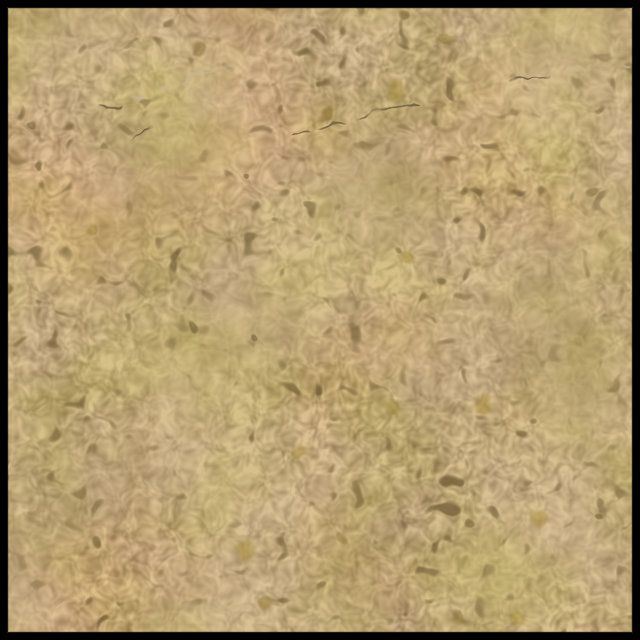
This texture is drawn by a Shadertoy shader. Its source:

```glsl
const vec3 DARK_EARTH = vec3(0.56, 0.47, 0.30);
const vec3 LIGHT_SAND = vec3(0.83, 0.74, 0.54);
const vec3 PIT_COLOR = vec3(0.44, 0.36, 0.21);
const vec3 PEBBLE_COLOR = vec3(0.66, 0.56, 0.27);
const vec3 CRACK_COLOR = vec3(0.36, 0.30, 0.22);
const vec3 VEIN_COLOR = vec3(0.79, 0.72, 0.57);
const vec3 OLIVE_SHIFT = vec3(-0.015, 0.0, -0.05);
const vec3 ROSY_SHIFT = vec3(0.03, -0.01, -0.01);
const float BORDER = 0.0125;
const float MEAN_TONE = 0.70;
const float BROAD_SCALE = 4.0;
const float BLOTCH_SCALE = 17.0;
const float GRAIN_SCALE = 52.0;
const float FINE_SCALE = 115.0;
const float PIT_SCALE = 42.0;
const float PEBBLE_SCALE = 9.0;
const float CRACK_WIDTH = 0.0016;
const float VEIN_WIDTH = 0.0035;

// Each line runs from xy to zw; the first DARK_LINES are cracks, the rest veins
const int LINES = 7;
const int DARK_LINES = 5;
const vec4 FISSURES[LINES] = vec4[LINES](
    vec4(0.16, 0.83, 0.20, 0.84),
    vec4(0.19, 0.78, 0.24, 0.795),
    vec4(0.46, 0.79, 0.65, 0.84),
    vec4(0.80, 0.87, 0.855, 0.885),
    vec4(0.70, 0.09, 0.76, 0.06),
    vec4(0.20, 0.84, 0.39, 0.91),
    vec4(0.86, 0.885, 0.98, 0.89));

vec2 hash2(vec2 cell) {
    uvec2 q = uvec2(ivec2(cell) + 4096) * uvec2(1597u, 3812u);
    uint n = (q.x ^ q.y) * 747796405u + q.x;
    n = (n ^ (n >> 15)) * 277803737u;
    n ^= n >> 13;
    uint m = n * 1664525u + 1013904u;
    m ^= m >> 16;
    return vec2(n & 65535u, m & 65535u) / 65535.0;
}

float cornerSlope(vec2 cell, vec2 offset) {
    float angle = 6.28318 * hash2(cell).x;
    return dot(vec2(cos(angle), sin(angle)), offset);
}

float gradientNoise(vec2 p) {
    vec2 i = floor(p), f = p - i;
    vec2 u = f * f * f * (f * (f * 6.0 - 15.0) + 10.0);
    vec2 e = vec2(1.0, 0.0);
    float low = mix(cornerSlope(i, f), cornerSlope(i + e, f - e), u.x);
    float high = mix(cornerSlope(i + e.yx, f - e.yx), cornerSlope(i + 1.0, f - 1.0), u.x);
    return mix(low, high, u.y);
}

float fbm(vec2 p) {
    float sum = 0.0, gain = 1.0;
    for (int k = 0; k < 3; k++) {
        sum += gain * gradientNoise(p);
        p = mat2(1.6, 1.2, -1.2, 1.6) * p + 17.3;
        gain *= 0.5;
    }
    return sum;
}

float segmentDistance(vec2 p, vec2 a, vec2 b) {
    vec2 pa = p - a, ba = b - a;
    return length(pa - ba * clamp(dot(pa, ba) / dot(ba, ba), 0.0, 1.0));
}

// Scattered pebbles: x is coverage, y is a random tint
vec2 pebbles(vec2 p) {
    vec2 result = vec2(0.0), cell = floor(p);
    for (int k = 0; k < 9; k++) {
        vec2 c = cell + vec2(k % 3 - 1, k / 3 - 1);
        vec2 center = c + 0.2 + 0.6 * hash2(c + 71.0);
        vec2 trait = hash2(c + 233.0);
        float radius = mix(0.05, 0.14, trait.y);
        float cover = step(0.70, trait.x) * (1.0 - smoothstep(0.6, 1.2, length(p - center) / radius));
        if (cover > result.x) result = vec2(cover, trait.y);
    }
    return result;
}

vec3 stone(vec2 uv, float pixel) {
    vec2 warp = vec2(gradientNoise(uv * 30.0), gradientNoise(uv * 30.0 + 51.0));
    vec2 p = uv + 0.012 * warp;

    // Layered tone, rough in some regions and smooth in others
    float broad = fbm(uv * BROAD_SCALE + 5.0);
    float rough = clamp(0.85 + 0.9 * gradientNoise(uv * 5.0 + 31.0) - 0.25 * (uv.y - 0.5), 0.45, 1.3);
    float grain = 0.48 * gradientNoise(p * GRAIN_SCALE) + 0.42 * gradientNoise(p * FINE_SCALE + 9.0);
    float tone = MEAN_TONE + 0.22 * broad + 0.24 * fbm(p * BLOTCH_SCALE) + rough * grain;
    vec3 color = mix(DARK_EARTH, LIGHT_SAND, clamp(tone, 0.0, 1.05));

    // Drifting hue
    color += OLIVE_SHIFT * clamp(1.6 * fbm(uv * 6.0 + 83.0), -0.6, 1.0);
    color += ROSY_SHIFT * smoothstep(0.0, 0.5, gradientNoise(uv * 3.5 + 12.0));

    // Small dark pits in clusters
    float pit = gradientNoise(p * PIT_SCALE + 40.0) + 0.35 * gradientNoise(uv * 11.0 + 60.0);
    color = mix(color, PIT_COLOR, 0.65 * rough * smoothstep(0.28, 0.58, pit));

    // Sparse ochre and brown pebbles
    vec2 pebble = pebbles(p * PEBBLE_SCALE);
    vec3 pebbleColor = mix(PIT_COLOR, PEBBLE_COLOR, smoothstep(0.2, 0.8, pebble.y));
    color = mix(color, pebbleColor + 0.08 * grain, 0.6 * pebble.x);

    // Broken cracks and pale veins
    vec2 bent = uv + 0.014 * vec2(fbm(uv * 24.0 + 3.0), fbm(uv * 24.0 + 77.0));
    float broken = smoothstep(-0.25, 0.2, gradientNoise(uv * 38.0 + 19.0));
    for (int k = 0; k < LINES; k++) {
        bool isCrack = k < DARK_LINES;
        float width = isCrack ? CRACK_WIDTH : VEIN_WIDTH;
        float d = segmentDistance(bent, FISSURES[k].xy, FISSURES[k].zw);
        float line = 1.0 - smoothstep(0.3 * width, width + pixel, d);
        color = mix(color, isCrack ? CRACK_COLOR : VEIN_COLOR, 0.7 * line * broken);
    }
    return color;
}

void mainImage(out vec4 fragColor, in vec2 fragCoord) {
    vec2 uv = fragCoord / iResolution.xy;
    float pixel = 1.0 / min(iResolution.x, iResolution.y);

    // Stone slab inside a black frame
    vec2 margin = min(uv, 1.0 - uv) - BORDER;
    float slab = smoothstep(-pixel, pixel, min(margin.x, margin.y));
    fragColor = vec4(stone(uv, pixel) * slab, 1.0);
}
```
